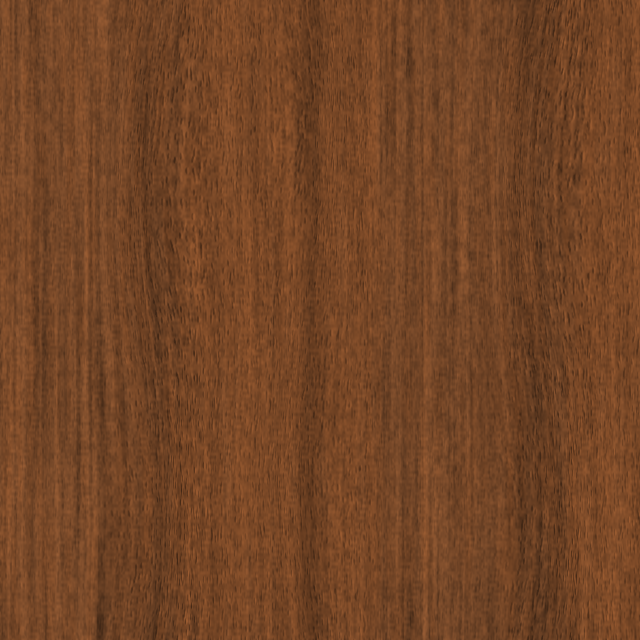
Write a WebGL 1 fragment shader that draws this texture.

```glsl
precision highp float;
// Brown walnut veneer: vertical grain with dark heartwood bands that recur
// across the sheet. Stretched noise makes the streaks, scattered ellipses
// make the pores, and a local warp makes the grain lean inside the bands.
uniform vec2 u_resolution;

float hash(vec2 p) {
  return fract(sin(dot(p, vec2(127.1, 311.7))) * 43758.545);
}

float noise(vec2 p) {
  vec2 i = floor(p), f = fract(p);
  f = f * f * (3.0 - 2.0 * f);
  return mix(mix(hash(i), hash(i + vec2(1.0, 0.0)), f.x),
             mix(hash(i + vec2(0.0, 1.0)), hash(i + 1.0), f.x), f.y);
}

// Noise centred on zero, stretched by the given frequencies
float grain(vec2 p, float fx, float fy) {
  return noise(p * vec2(fx, fy) + fx) - 0.5;
}

// Signed distance to a vertical line that repeats with the veneer leaf
float leafDistance(float x, float centre) {
  return mod(x - centre + 0.3, 0.6) - 0.3;
}

float bell(float d, float width) {
  return exp(-d * d / (width * width));
}

// Short slanted pores, one in some cells of each of two grids
float pores(vec2 p) {
  float sum = 0.0;
  for (int k = 0; k < 2; k++) {
    float layer = float(k);
    vec2 size = vec2(0.0075, 0.034 - 0.016 * layer);
    vec2 q = p / size + layer * vec2(7.37, 3.61);
    q.y += hash(vec2(floor(q.x), layer)) * 5.0;
    vec2 id = floor(q);
    vec2 centre = vec2(0.3 + 0.4 * hash(id + 3.1), 0.4 + 0.2 * hash(id + 8.7));
    vec2 d = (fract(q) - centre) * size;
    d.x += d.y * 0.16 * (hash(id + 5.3) - 0.5);
    float r = length(d / vec2(0.0017, size.y * 0.40));
    sum += (1.0 - smoothstep(0.4, 1.0, r)) * hash(id + 1.9);
  }
  return min(sum, 1.0);
}

void main() {
  vec2 p = gl_FragCoord.xy / u_resolution;

  // Zones of the leaf: heartwood, narrow seam, striped sapwood, curly edge
  float wobble = 0.020 * grain(p, 1.5, 3.0);
  float heart = leafDistance(p.x + wobble, 0.242);
  float seam = leafDistance(p.x + wobble, 0.492);
  float striped = 1.0 - smoothstep(0.075, 0.125, abs(leafDistance(p.x, 0.09)));
  float curly = bell(leafDistance(p.x, 0.295), 0.035);

  // Grain leans right going down in the heartwood and left in the seam
  vec2 g = p;
  g.x += 0.022 * sin(6.283 * (p.y - 0.45)) * bell(heart, 0.065);
  g.x -= 0.014 * sin(6.283 * (p.y - 0.55)) * bell(seam, 0.04);
  g.x += mix(0.007, 0.002, striped) * grain(p, 6.0, 4.0);
  g.x += mix(0.0022, 0.001, striped) * grain(p, 30.0, 38.0);

  // Broad tone
  float tone = mix(0.476, 0.466, striped);
  float heartDepth = 0.035 + 0.075 * noise(vec2(g.x * 34.0, p.y * 2.2));
  float seamDepth = 0.025 + 0.070 * noise(vec2(g.x * 36.0, p.y * 3.0));
  tone -= heartDepth * bell(heart, 0.050);
  tone -= seamDepth * bell(seam, 0.020);
  tone += 0.020 * grain(p, 5.0, 3.0);

  // Long streaks, strongest in the striped sapwood and the heartwood
  float streaky = max(striped, 0.8 * bell(heart, 0.06));
  tone += mix(0.025, 0.060, streaky) * grain(g, 55.0, 0.8);
  tone += mix(0.045, 0.090, streaky) * grain(g, 125.0, 1.8);
  tone += mix(0.070, 0.095, streaky) * grain(g, 235.0, 5.0);

  // Sharp dark growth lines, broken along their length
  float line = smoothstep(0.16, 0.40, grain(g, 165.0, 2.4));
  tone -= mix(0.015, 0.050, streaky) * line * (0.5 + noise(p * vec2(90.0, 30.0)));

  // Pores with a lit right edge, then fine fibre
  float poreDepth = mix(0.095, 0.050, striped) + 0.030 * curly;
  tone -= poreDepth * pores(g);
  tone += 0.55 * poreDepth * pores(g - vec2(0.0025, 0.0));
  tone += (0.085 + 0.035 * curly) * grain(g, 240.0, 60.0);
  tone += 0.080 * grain(p, 300.0, 210.0);

  // Red-brown in the middle of the leaf, duller in stripes and heartwood
  vec3 redBrown = vec3(1.0, 0.590, 0.315);
  vec3 oliveBrown = vec3(1.0, 0.610, 0.345);
  float olive = 0.8 * striped + 0.6 * bell(heart, 0.05) + 1.2 * grain(g, 130.0, 8.0);
  vec3 hue = mix(redBrown, oliveBrown, clamp(olive, 0.0, 1.0));
  gl_FragColor = vec4(clamp(tone, 0.26, 0.60) * hue, 1.0);
}
```
